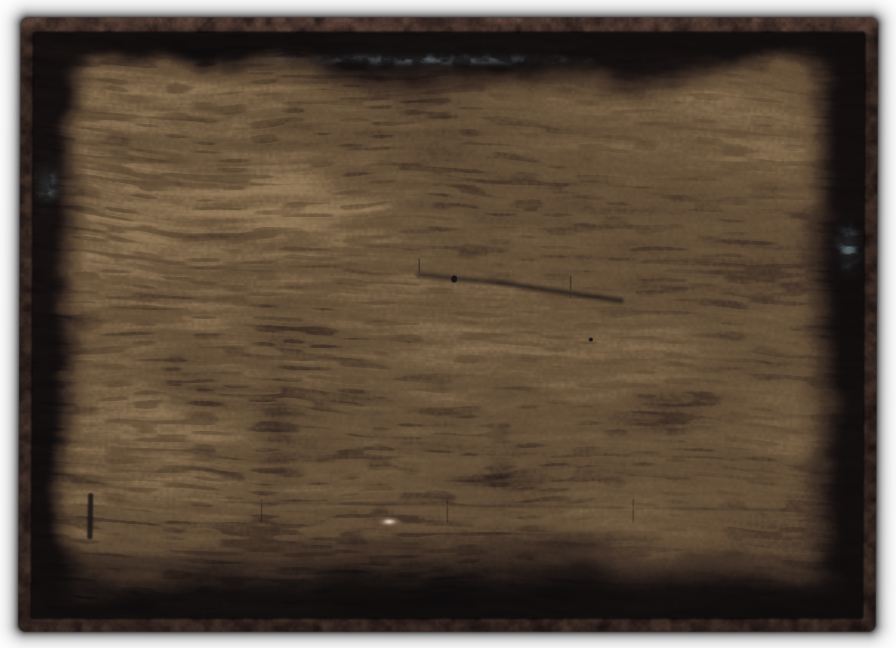
Write a Shadertoy shader that draws this texture.

```glsl
float hash(vec2 p) {
    p = fract(p * vec2(0.1931, 0.2713));
    p += dot(p, p.yx + 31.37);
    return fract((p.x + p.y) * p.x * 7.13);
}

float noise(vec2 p) {
    vec2 cell = floor(p), f = fract(p);
    f = f * f * (3.0 - 2.0 * f);
    float low = mix(hash(cell), hash(cell + vec2(1, 0)), f.x);
    float high = mix(hash(cell + vec2(0, 1)), hash(cell + vec2(1, 1)), f.x);
    return mix(low, high, f.y);
}

float fbm(vec2 p) {
    float sum = 0.0, amp = 0.5;
    for (int i = 0; i < 4; i++) {
        sum += amp * noise(p);
        p = p * 2.03 + vec2(17.3, 9.1);
        amp *= 0.5;
    }
    return sum / 0.9375;
}

float boxDist(vec2 p, vec2 center, vec2 halfSize, float radius) {
    vec2 d = abs(p - center) - halfSize + radius;
    return length(max(d, 0.0)) + min(max(d.x, d.y), 0.0) - radius;
}

float stroke(vec2 p, vec2 a, vec2 b, float width, float soft) {
    vec2 ab = b - a;
    float t = clamp(dot(p - a, ab) / dot(ab, ab), 0.0, 1.0);
    return 1.0 - smoothstep(width - soft, width + soft, length(p - a - ab * t));
}

float spot(vec2 p, vec2 center, vec2 radii) {
    vec2 d = (p - center) / radii;
    return exp(-dot(d, d));
}

vec3 woodRamp(float tone) {
    vec3 c = mix(vec3(0.05, 0.04, 0.045), vec3(0.25, 0.19, 0.15), smoothstep(0.0, 0.36, tone));
    c = mix(c, vec3(0.39, 0.31, 0.22), smoothstep(0.3, 0.62, tone));
    return mix(c, vec3(0.58, 0.48, 0.35), smoothstep(0.58, 1.0, tone));
}

// Broad light and dark areas of the board
float boardTone(vec2 p) {
    float tone = 0.59 + 0.34 * (fbm(p * vec2(4.0, 9.0)) - 0.5);
    tone += 0.22 * spot(p, vec2(0.30, 0.70), vec2(0.28, 0.17));
    tone += 0.17 * spot(p, vec2(0.74, 0.45), vec2(0.28, 0.09));
    tone += 0.14 * spot(p, vec2(0.22, 0.29), vec2(0.16, 0.12));
    tone += 0.10 * spot(p, vec2(1.17, 0.82), vec2(0.15, 0.08));
    tone -= 0.20 * spot(p, vec2(0.30, 0.43), vec2(0.07, 0.05));
    tone -= 0.14 * spot(p, vec2(0.43, 0.35), vec2(0.03, 0.12));
    tone -= 0.17 * spot(p, vec2(0.77, 0.26), vec2(0.11, 0.03));
    tone -= 0.16 * spot(p, vec2(1.02, 0.36), vec2(0.11, 0.04));
    tone -= 0.13 * spot(p, vec2(0.63, 0.82), vec2(0.10, 0.025));
    return tone;
}

// Fine horizontal fibres, stronger toward the left
float grain(vec2 p) {
    float bend = 0.04 * fbm(p * vec2(3.0, 4.0)) + 0.025 * p.x;
    vec2 q = vec2(p.x, p.y + bend);
    float fibres = fbm(q * vec2(9.0, 85.0)) - 0.5;
    float pores = smoothstep(0.57, 0.82, noise(q * vec2(22.0, 150.0) + 40.0));
    float strength = mix(1.0, 0.6, smoothstep(0.3, 1.1, p.x));
    return strength * (0.42 * fibres - 0.17 * pores) + 0.08 * (noise(p * 210.0) - 0.5) + 0.02;
}

// Charred border: 0 is black, 1 is clean wood
float burnMask(vec2 p) {
    float wobble = 0.05 * (fbm(p * vec2(9.0, 14.0)) - 0.5);
    float topMid = spot(p, vec2(0.77, p.y), vec2(0.40, 1.0));
    float lowMid = spot(p, vec2(0.70, p.y), vec2(0.45, 1.0));
    float left = smoothstep(0.03, 0.088, p.x - 0.05 + wobble);
    float right = smoothstep(0.025, 0.11, 1.333 - p.x + wobble);
    float top = smoothstep(0.01 + 0.035 * topMid, 0.05 + 0.08 * topMid, 0.948 - p.y + wobble);
    float low = smoothstep(0.01 + 0.02 * lowMid, 0.14 + 0.04 * lowMid, p.y - 0.047 + wobble);
    return left * right * top * low;
}

// Scribed lines, ticks, crack and nail holes
float marks(vec2 p, float aa) {
    float m = 0.55 * stroke(p, vec2(0.649, 0.576), vec2(0.77, 0.564), 0.004, 0.005);
    m = max(m, 0.65 * stroke(p, vec2(0.77, 0.564), vec2(0.96, 0.536), 0.004, 0.005));
    m = max(m, 0.55 * stroke(p, vec2(0.649, 0.572), vec2(0.649, 0.600), 0.001, aa));
    m = max(m, 0.55 * stroke(p, vec2(0.883, 0.541), vec2(0.883, 0.573), 0.001, aa));
    m = max(m, 0.35 * noise(p * 12.0) * stroke(p, vec2(0.14, 0.228), vec2(1.28, 0.212), 0.002, 0.003));
    m = max(m, 0.85 * stroke(p, vec2(0.142, 0.172), vec2(0.143, 0.235), 0.004, 0.003));
    for (int i = 0; i < 3; i++) {
        float x = 0.407 + 0.287 * float(i);
        m = max(m, 0.4 * stroke(p, vec2(x, 0.195), vec2(x, 0.228), 0.001, aa));
    }
    m = max(m, stroke(p, vec2(0.703, 0.569), vec2(0.703, 0.570), 0.005, aa));
    return max(m, stroke(p, vec2(0.914, 0.476), vec2(0.915, 0.476), 0.0027, aa));
}

void mainImage(out vec4 fragColor, in vec2 fragCoord) {
    vec2 p = fragCoord / iResolution.y;
    p.x *= 1.3838 * iResolution.y / iResolution.x;
    p.x += 0.004 * (0.97 - p.y);
    float aa = 1.0 / iResolution.y;
    float outer = boxDist(p, vec2(0.694, 0.499), vec2(0.662, 0.474), 0.012);
    float inner = boxDist(p, vec2(0.694, 0.498), vec2(0.641, 0.451), 0.003);

    // Weathered board
    float burn = burnMask(p);
    float tone = boardTone(p) + grain(p);
    vec3 wood = woodRamp(tone * mix(0.12, 1.0, burn));
    wood = mix(wood, vec3(0.09, 0.075, 0.085), marks(p, aa));

    // Pale scuffs and bluish residue
    float scuff = smoothstep(0.45, 0.75, fbm(p * vec2(45.0, 70.0)));
    float residue = spot(p, vec2(0.072, 0.715), vec2(0.014, 0.022));
    residue += spot(p, vec2(1.312, 0.618), vec2(0.014, 0.025));
    residue += 0.8 * spot(p, vec2(0.67, 0.908), vec2(0.17, 0.007));
    wood += vec3(0.22, 0.27, 0.29) * residue * (0.3 + scuff);
    wood += 0.5 * spot(p, vec2(0.604, 0.195), vec2(0.009, 0.004));

    // Raised rim with a dark inner seam
    float wear = fbm(p * 65.0);
    vec3 rim = mix(vec3(0.09, 0.06, 0.06), vec3(0.34, 0.25, 0.21), wear);
    rim *= 0.85 + 0.35 * smoothstep(0.94, 0.96, p.y);
    rim *= 0.4 + 0.6 * smoothstep(0.0, 0.005, inner);
    vec3 color = mix(wood, rim, smoothstep(-aa, aa, inner));

    // Soft shadow on the white surround
    vec3 surround = vec3(1.0 - 0.72 * exp(-max(outer, 0.0) / 0.009));
    color = mix(color, surround, smoothstep(-aa, aa, outer));
    fragColor = vec4(clamp(color, 0.0, 1.0), 1.0);
}
```
